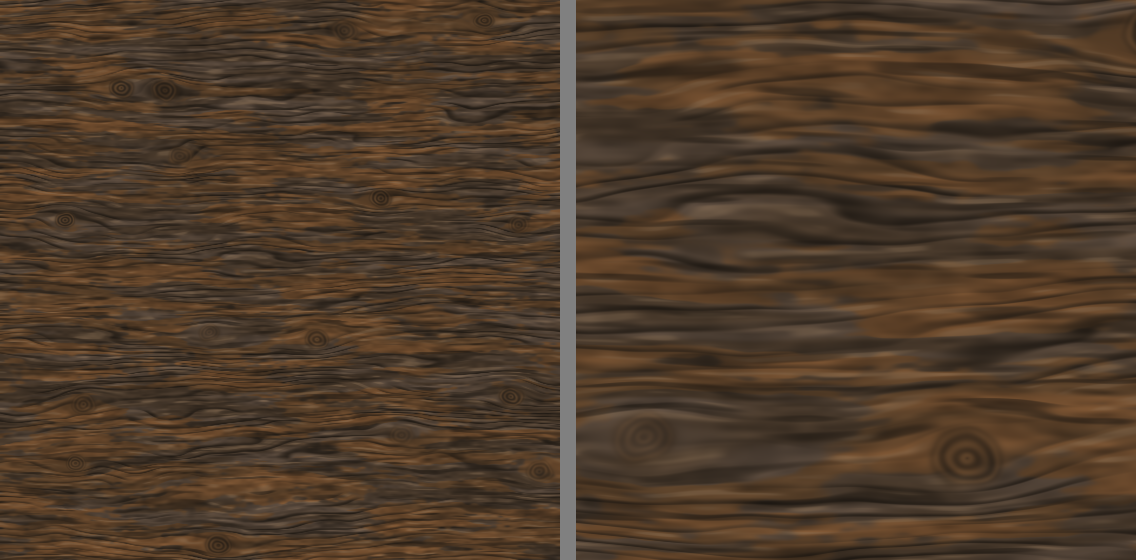
Left: the whole. Right: its middle third, enlarged.
Reproduce this texture procedurally as a Shadertoy shader.

```glsl
const vec3 CHARCOAL = vec3(0.130, 0.105, 0.080);
const vec3 UMBER = vec3(0.270, 0.213, 0.160);
const vec3 ASH = vec3(0.325, 0.268, 0.222);
const vec3 BROWN = vec3(0.335, 0.242, 0.155);
const vec3 RUST = vec3(0.415, 0.283, 0.170);
const vec3 PALE = vec3(0.460, 0.375, 0.285);

const float KNOT_GRID = 4.0;
const float KNOT_RADIUS = 0.022;
const float KNOT_RINGS = 3.3;
const vec2 KNOT_REACH = vec2(0.055, 0.030);
const float KNOT_PUSH = 0.75;

const float LINE_COUNT = 76.0;
const float LINE_WANDER = 6.5;
const vec2 WANDER_SCALE = vec2(3.6, 13.0);
const vec2 STAIN_SCALE = vec2(7.0, 46.0);
const vec2 FIBRE_SCALE = vec2(13.0, 170.0);

float hash(vec2 p) {
    return fract(sin(dot(p, vec2(127.1, 311.7))) * 43758.5);
}

float noise(vec2 p) {
    vec2 i = floor(p);
    vec2 f = fract(p);
    f = f * f * (3.0 - 2.0 * f);
    float low = mix(hash(i), hash(i + vec2(1.0, 0.0)), f.x);
    float high = mix(hash(i + vec2(0.0, 1.0)), hash(i + vec2(1.0, 1.0)), f.x);
    return mix(low, high, f.y);
}

float fbm(vec2 p, int octaves) {
    float sum = 0.0;
    float total = 0.0;
    float weight = 1.0;
    for (int i = 0; i < octaves; i++) {
        sum += weight * noise(p);
        total += weight;
        weight *= 0.55;
        p = p * 2.03 + vec2(17.3, 41.7);
    }
    return sum / total;
}

// Bends the grain around scattered knots; returns height, knot mask and rings
vec3 bendAroundKnots(vec2 p) {
    float height = p.y;
    float mask = 0.0;
    float rings = 0.0;
    for (float row = 0.0; row < KNOT_GRID; row++) {
        for (float col = 0.0; col < KNOT_GRID; col++) {
            vec2 cell = vec2(col, row);
            vec2 jitter = vec2(hash(cell + 3.7), hash(cell + 19.1));
            vec2 d = p - (cell + 0.1 + 0.8 * jitter) / KNOT_GRID;
            float size = mix(0.75, 1.1, hash(cell + 31.3));
            vec2 reach = d / (KNOT_REACH * size);
            height -= d.y * KNOT_PUSH * exp(-dot(reach, reach));

            float wobble = 0.20 * (noise(d * 75.0 + cell * 9.3 + 0.4) - 0.5);
            float r = length(d * vec2(0.85, 1.05)) / (KNOT_RADIUS * size) + wobble;
            float inside = (1.0 - smoothstep(0.7, 1.1, r)) * mix(0.5, 1.0, hash(cell + 47.9));
            mask = max(mask, inside);
            rings += inside * (0.5 + 0.5 * cos(6.2832 * KNOT_RINGS * r));
        }
    }
    return vec3(height, mask, rings);
}

void mainImage(out vec4 fragColor, in vec2 fragCoord) {
    vec2 p = fragCoord / iResolution.y;
    vec3 knot = bendAroundKnots(p);

    // Grain space: slow waves, then small ripples
    vec2 g = vec2(p.x, knot.x);
    g.y += 0.030 * (noise(g * vec2(2.3, 5.0) + 7.0) - 0.5);
    g.y += 0.010 * (noise(g * vec2(9.0, 22.0) + 53.0) - 0.5);
    g.y += 0.0025 * (noise(g * vec2(32.0, 70.0) + 31.0) - 0.5);

    float fibre = noise(g * FIBRE_SCALE);
    float hair = noise(g * vec2(34.0, 250.0) + 11.0);
    float streak = fbm(g * vec2(6.0, 70.0) + 29.0, 2);
    float grit = noise(g * vec2(85.0, 250.0) + 71.0);

    // Weathered wood with small ragged flames of warm stain
    float patches = fbm(g * STAIN_SCALE + 5.0, 3);
    float ragged = patches + 0.22 * (fibre - 0.5) + 0.14 * (grit - 0.5);
    float stain = smoothstep(0.46, 0.57, ragged);
    vec3 weathered = mix(UMBER, ASH, smoothstep(0.30, 0.75, 0.5 * streak + 0.5 * fibre));
    vec3 stained = mix(BROWN, RUST, smoothstep(0.42, 0.74, 0.6 * patches + 0.4 * streak));
    vec3 color = mix(weathered, stained, stain);

    // Growth lines: a thin dark edge that fades to one side
    float phase = g.y * LINE_COUNT + LINE_WANDER * fbm(g * WANDER_SCALE + 83.0, 3);
    float saw = fract(phase);
    float line = max(1.0 - smoothstep(0.0, 0.34, saw), smoothstep(0.86, 1.0, saw));
    float broken = smoothstep(0.25, 0.65, fbm(g * vec2(8.0, 52.0) + 61.0, 2));
    color = mix(color, CHARCOAL, line * broken * mix(0.78, 0.55, stain));

    // Pale worn ridges between the lines, then dark pores
    float ridge = smoothstep(0.40, 0.58, saw) * (1.0 - smoothstep(0.72, 0.88, saw));
    color = mix(color, PALE, 0.38 * ridge * smoothstep(0.50, 0.85, hair));
    float pores = smoothstep(0.60, 0.88, noise(g * vec2(17.0, 215.0) + 97.0));
    color = mix(color, CHARCOAL, 0.50 * pores);
    color *= 1.0 + 0.32 * (hair - 0.5) + 0.14 * (streak - 0.5) + 0.16 * (grit - 0.5);

    // Knots: dark rings over a brown core
    vec3 knotColor = mix(BROWN * (0.75 + 0.3 * grit), CHARCOAL, 0.85 * clamp(knot.z, 0.0, 1.0));
    color = mix(color, knotColor, 0.8 * knot.y);

    fragColor = vec4(color, 1.0);
}
```
